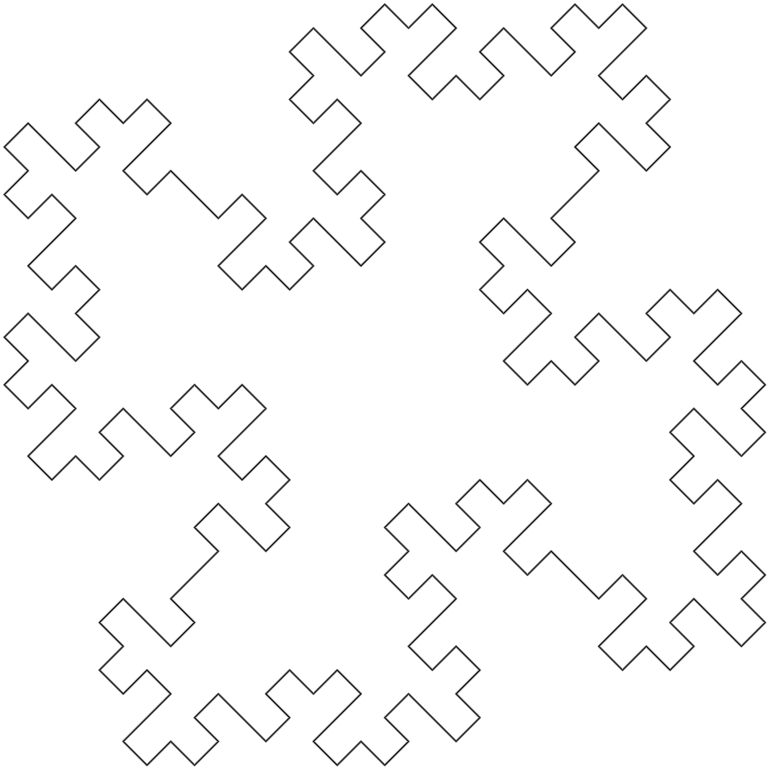
Give the GLSL for this pattern, as a three.js fragment shader.

```glsl
varying vec2 vUv;

// Quarter turn of each of the eight strokes in the Koch generator
float strokeTurn(float stroke) {
  if (stroke == 1.0 || stroke == 6.0) return 1.0;
  if (stroke == 3.0 || stroke == 4.0) return -1.0;
  return 0.0;
}

// Diagonal unit step for a heading counted in quarter turns
vec2 diagonalStep(float heading) {
  float angle = (heading + 0.5) * 1.570796;
  return sign(vec2(cos(angle), sin(angle)));
}

float segmentDistance(vec2 p, vec2 start, vec2 span) {
  vec2 offset = p - start;
  float along = clamp(dot(offset, span) / dot(span, span), 0.0, 1.0);
  return length(offset - span * along);
}

// Walk the closed second-order island: four sides of 64 strokes
float islandDistance(vec2 p) {
  vec2 pen = vec2(-16.0, 0.0);
  float nearest = 100.0;
  for (int i = 0; i < 256; i++) {
    float index = float(i);
    float side = floor((index + 0.5) / 64.0);
    float coarse = mod(floor((index + 0.5) / 8.0), 8.0);
    float fine = index - 8.0 * floor((index + 0.5) / 8.0);
    coarse = floor(coarse + 0.5);
    vec2 span = diagonalStep(strokeTurn(coarse) + strokeTurn(fine) - side);
    nearest = min(nearest, segmentDistance(p, pen, span));
    pen += span;
  }
  return nearest;
}

void main() {
  // Grid spans 32 diagonal steps across the canvas
  float gridScale = 32.3;
  vec2 p = (vUv - vec2(0.501, 0.499)) * gridScale;
  float distanceToLine = islandDistance(p) / gridScale;

  // Thin black outline with a soft edge on white
  float paper = smoothstep(-0.0004, 0.00236, distanceToLine);
  gl_FragColor = vec4(vec3(paper), 1.0);
}
```
